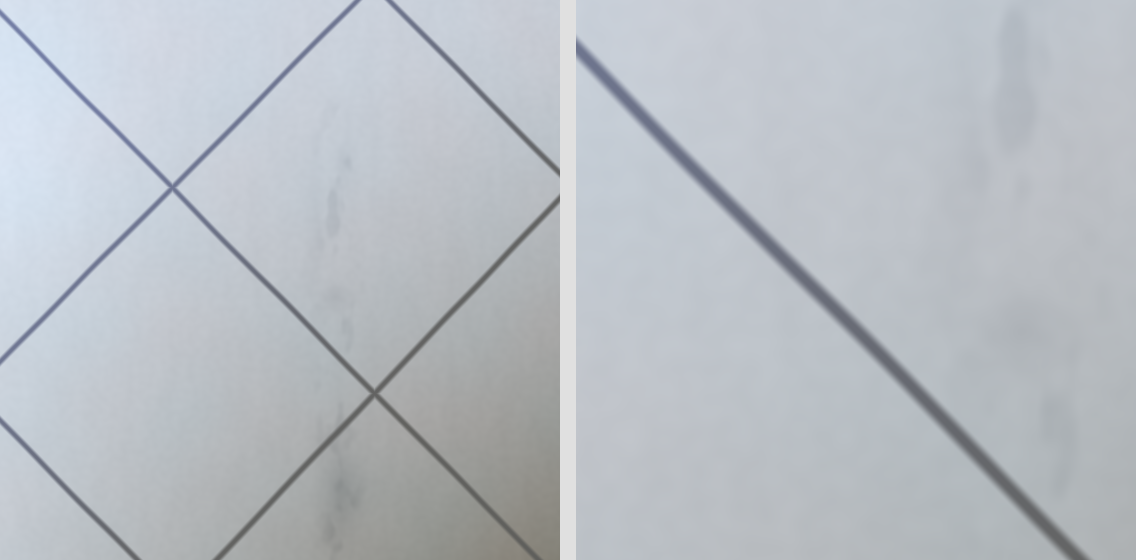
Left, the full canvas; right, a detail of the centre.
Give the GLSL for this pattern, as a WebGL 2 fragment shader.

```glsl
#version 300 es
precision highp float;

#define FALL_SPACING 0.718
#define FALL_OFFSET 0.023
#define RISE_SPACING 0.700
#define RISE_OFFSET 0.638
#define JOINT_HALF_WIDTH 0.0062
#define JOINT_STRENGTH 0.92
#define JOINT_WOBBLE 0.0035
#define SMUDGE_X 0.605
#define SMUDGE_STRENGTH 0.085
#define GRAIN_STRENGTH 0.022

uniform vec2 u_resolution;
out vec4 fragColor;

vec2 hashGradient(vec2 cell) {
    vec3 h = fract(cell.xyx * vec3(0.1031, 0.1030, 0.0973));
    h += dot(h, h.yzx + 33.33);
    float angle = 6.2832 * fract((h.x + h.y) * h.z);
    return vec2(cos(angle), sin(angle));
}

float gradientNoise(vec2 p) {
    vec2 cell = floor(p);
    vec2 f = p - cell;
    vec2 u = f * f * f * (f * (f * 6.0 - 15.0) + 10.0);
    float a = dot(hashGradient(cell), f);
    float b = dot(hashGradient(cell + vec2(1, 0)), f - vec2(1, 0));
    float c = dot(hashGradient(cell + vec2(0, 1)), f - vec2(0, 1));
    float d = dot(hashGradient(cell + vec2(1, 1)), f - vec2(1, 1));
    return mix(mix(a, b, u.x), mix(c, d, u.x), u.y);
}

// Distance to the nearest of a family of parallel diagonal lines
float lineDistance(float position, float offset, float spacing) {
    float k = fract((position - offset) / spacing + 0.5) - 0.5;
    return abs(k) * spacing * 0.7071;
}

// Diagonal joints, spreading slightly towards the bottom
float jointDistance(vec2 p) {
    float fall = p.y - p.x - 0.014 * p.y;
    float rise = p.x + p.y;
    rise -= p.y * (0.014 + 0.045 * (rise - 0.64));
    fall += JOINT_WOBBLE * gradientNoise(vec2(p.x * 9.0, 3.7));
    rise += JOINT_WOBBLE * gradientNoise(vec2(p.x * 9.0, 8.3));
    return min(lineDistance(fall, FALL_OFFSET, FALL_SPACING),
               lineDistance(rise, RISE_OFFSET, RISE_SPACING));
}

float softSpot(vec2 p, vec2 center, vec2 radius) {
    vec2 q = (p - center) / radius;
    return exp(-dot(q, q));
}

// Uneven light: cool and bright at upper left, warm and dim at lower right
vec3 tileColor(vec2 p) {
    const vec3 coolLight = vec3(0.83, 0.865, 0.915);
    const vec3 paleGray = vec3(0.775, 0.80, 0.835);
    const vec3 softGray = vec3(0.765, 0.79, 0.815);
    const vec3 warmShade = vec3(0.51, 0.50, 0.46);
    float down = pow(clamp(p.y, 0.0, 1.0), 1.4);
    vec3 color = mix(mix(coolLight, paleGray, p.x),
                     mix(softGray, warmShade, p.x), down);
    float glow = softSpot(p, vec2(0.0, 0.28), vec2(0.22, 0.25));
    return color + glow * vec3(0.03, 0.045, 0.055);
}

// Faint vertical band of broken stains
float smudgeMask(vec2 p) {
    float band = softSpot(p, vec2(SMUDGE_X, p.y), vec2(0.04, 1.0));
    float blotch = gradientNoise(p * vec2(26.0, 11.0) + 4.0);
    blotch += 0.5 * gradientNoise(p * vec2(60.0, 34.0));
    float mask = band * smoothstep(0.0, 0.55, blotch);
    mask *= 0.6 * smoothstep(0.12, 0.3, p.y);
    mask += 0.8 * softSpot(p, vec2(0.61, 0.88), vec2(0.032, 0.075));
    mask += 0.4 * softSpot(p, vec2(0.615, 0.29), vec2(0.014, 0.03));
    mask += 0.45 * softSpot(p, vec2(0.60, 0.53), vec2(0.024, 0.02));
    mask += 0.2 * softSpot(p, vec2(0.565, 0.40), vec2(0.012, 0.14));
    return mask;
}

void main() {
    vec2 p = gl_FragCoord.xy / u_resolution;
    p.y = 1.0 - p.y;
    float pixel = 1.0 / min(u_resolution.x, u_resolution.y);

    // Tile surface
    vec3 color = tileColor(p);
    color -= SMUDGE_STRENGTH * smudgeMask(p) * vec3(1.0, 0.96, 0.92);
    float grain = gradientNoise(p * 75.0) + gradientNoise(p * vec2(34.0, 12.0));
    color += GRAIN_STRENGTH * 0.5 * grain;
    float tint = gradientNoise(p * 6.0 + 20.0);
    color += tint * vec3(-0.012, 0.006, 0.010);

    // Joints: bluish in the light, gray in the shade
    const vec3 blueJoint = vec3(0.42, 0.46, 0.62);
    const vec3 grayJoint = vec3(0.36, 0.36, 0.35);
    float shade = smoothstep(0.2, 1.5, p.x + p.y);
    vec3 jointColor = mix(blueJoint, grayJoint, shade);
    float halfWidth = JOINT_HALF_WIDTH * mix(0.9, 1.1, shade);
    float inner = halfWidth * 0.15;
    float joint = 1.0 - smoothstep(inner, halfWidth + pixel, jointDistance(p));
    color = mix(color, jointColor, joint * JOINT_STRENGTH);

    fragColor = vec4(clamp(color, 0.0, 1.0), 1.0);
}
```
